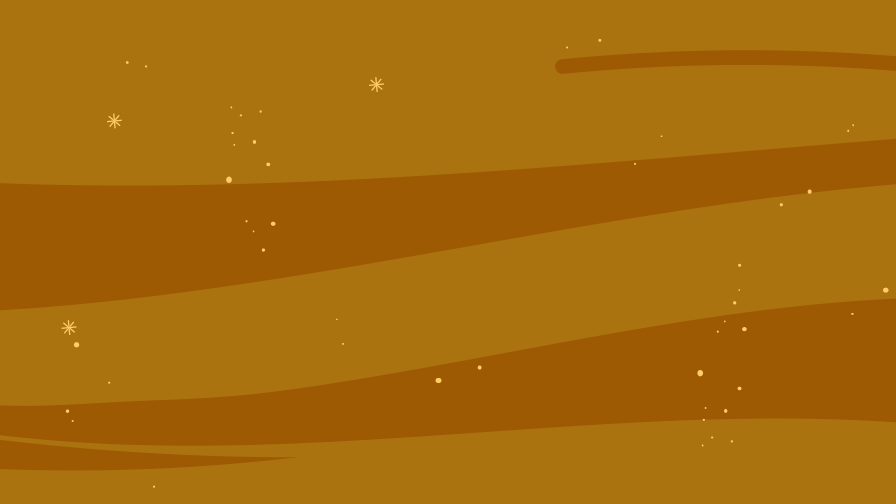
A Shadertoy shader for this background:

```glsl
// Flat ochre dunes: sweeping brown bands with scattered pale specks and sparkles.

// Colours
const vec3 OCHRE = vec3(0.67, 0.45, 0.06);
const vec3 BROWN = vec3(0.62, 0.35, 0.01);
const vec3 SPECK = vec3(1.0, 0.80, 0.40);

// Band edges: heights at 0, 1/3, 2/3 and 1 of the width
const vec4 UPPER_TOP = vec4(0.6366, 0.6389, 0.6759, 0.7245);
const vec4 UPPER_BASE = vec4(0.3843, 0.4537, 0.5556, 0.6343);
const vec4 LOWER_TOP = vec4(0.1944, 0.2292, 0.3333, 0.4074);
const vec4 LOWER_BASE = vec4(0.1366, 0.1204, 0.1574, 0.1620);

// Thin shapes
const float TONGUE_LENGTH = 0.588;
const float STROKE_START = 1.116;
const float STROKE_RADIUS = 0.0146;

// Specks and sparkles
const vec2 PATCH_CENTRE = vec2(0.479, 0.641);
const vec2 PATCH_STEP = vec2(0.935, -0.379);
const vec2 PATCH_SIZE = vec2(0.065, 0.15);
const int PATCH_SPECKS = 12;
const int PAIRS = 12;
const float SPARKLE_RADIUS = 0.0135;

vec2 hash2(float n) {
    return fract(sin(vec2(n * 127.1 + 3.7, n * 311.7 + 9.2)) * 43758.5453);
}

// Smooth cubic through four evenly spaced heights, u in 0..3
float edgeHeight(vec4 h, float u) {
    vec3 d1 = h.yzw - h.xyz;
    vec2 d2 = d1.yz - d1.xy;
    float d3 = d2.y - d2.x;
    return h.x + u * (d1.x + (u - 1.0) * (d2.x / 2.0 + (u - 2.0) * d3 / 6.0));
}

// Signed distance in y to the strip between two heights
float strip(float y, float base, float top) {
    return max(base - y, y - top);
}

float speckDistance(vec2 p, vec2 centre, float seed) {
    vec2 shape = hash2(seed + 50.0);
    float radius = mix(0.0015, 0.006, shape.x * shape.x);
    return length((p - centre) * vec2(1.0, 0.8 + 0.4 * shape.y)) - radius;
}

// Eight thin spokes around a centre
float sparkleDistance(vec2 p) {
    float sector = 0.785398;
    float angle = mod(atan(p.y, p.x) + 0.3, sector) - 0.5 * sector;
    vec2 q = length(p) * vec2(cos(angle), sin(angle));
    return length(q - vec2(clamp(q.x, 0.0, SPARKLE_RADIUS), 0.0)) - 0.0013;
}

void mainImage(out vec4 fragColor, in vec2 fragCoord) {
    vec2 p = fragCoord / iResolution.y;
    float u = 3.0 * fragCoord.x / iResolution.x;

    // Two wide bands; the lower crest sits a little flatter on the left
    float crest = edgeHeight(LOWER_TOP, u) + 0.009 * exp(-pow((u - 0.42) / 0.3, 2.0));
    float brown = strip(p.y, edgeHeight(UPPER_BASE, u), edgeHeight(UPPER_TOP, u));
    brown = min(brown, strip(p.y, edgeHeight(LOWER_BASE, u), crest));

    // Pointed tongue at the lower left
    float t = p.x / TONGUE_LENGTH;
    float tongueTop = 0.0926 + 0.0347 * (1.0 - t) * (1.0 - t);
    float tongueBase = 0.0694 - 0.0231 * t + 0.0463 * t * t;
    brown = min(brown, max(strip(p.y, tongueBase, tongueTop), p.x - TONGUE_LENGTH));

    // Round-ended stroke at the upper right
    float v = max(p.x - STROKE_START, 0.0) / 0.662;
    float strokeHeight = 0.868 + 0.0648 * v - 0.059 * v * v;
    vec2 toStroke = vec2(min(p.x - STROKE_START, 0.0), p.y - strokeHeight);
    brown = min(brown, length(toStroke) - STROKE_RADIUS);

    // Two patches of specks, the second flipped upside down
    float pale = 1.0;
    for (int k = 0; k < 2; k++) {
        vec2 q = p - PATCH_CENTRE - PATCH_STEP * float(k);
        q.y *= 1.0 - 2.0 * float(k);
        for (int i = 0; i < PATCH_SPECKS; i++) {
            float seed = float(i) + 1.0;
            vec2 offset = (2.0 * hash2(seed) - 1.0) * PATCH_SIZE;
            pale = min(pale, speckDistance(q, offset, seed));
        }
    }

    // Loose pairs over the whole canvas
    for (int i = 0; i < PAIRS; i++) {
        float seed = float(i) + 20.0;
        vec2 centre = hash2(seed) * vec2(1.78, 0.95);
        vec2 offset = (hash2(seed + 0.5) - 0.5) * 0.09;
        pale = min(pale, speckDistance(p, centre + offset, seed));
        pale = min(pale, speckDistance(p, centre - offset, seed + 0.5));
    }

    // Three sparkles along a curved path
    for (int i = 0; i < 3; i++) {
        float s = float(i);
        vec2 centre = vec2(0.137, 0.350) + s * vec2(-0.125, 0.579) + s * s * vec2(0.215, -0.169);
        pale = min(pale, sparkleDistance(p - centre));
    }

    // Flat colours with pixel-wide smooth edges
    vec2 cover = clamp(0.5 - vec2(brown, pale) * iResolution.y, 0.0, 1.0);
    vec3 color = mix(OCHRE, BROWN, cover.x);
    fragColor = vec4(mix(color, SPECK, cover.y), 1.0);
}
```
